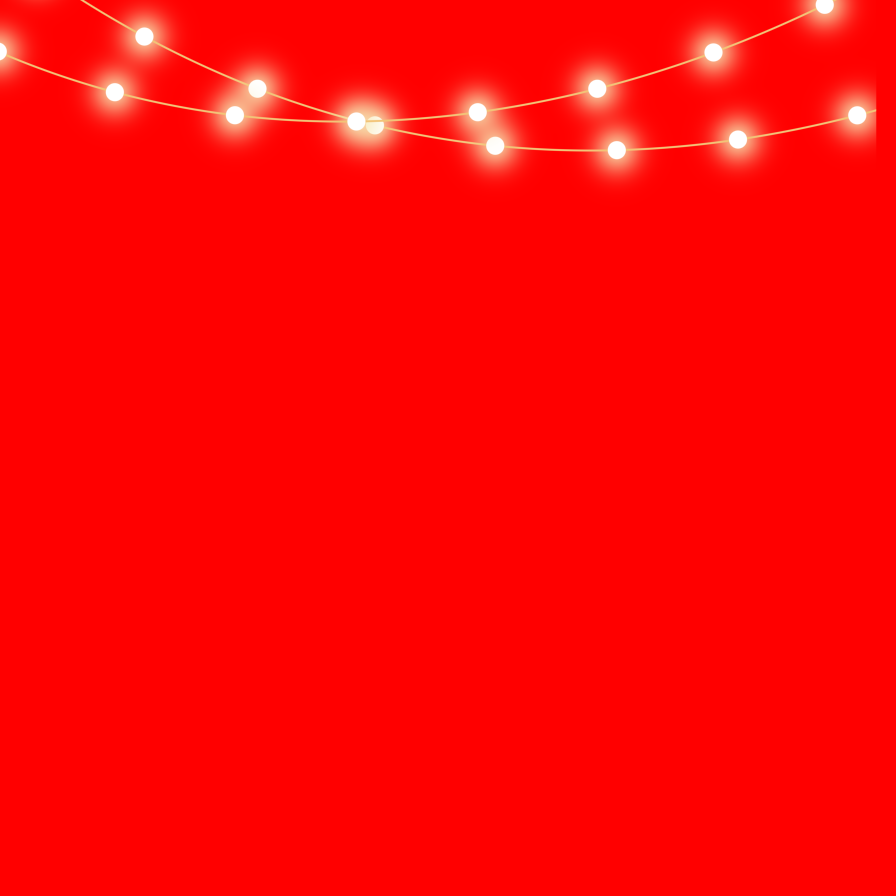
Give the GLSL for this background, as a WebGL 1 fragment shader.

```glsl
precision highp float;
// Two crossing strands of glowing round bulbs hung over a flat red backdrop.

uniform vec2 u_resolution;

const vec3 BACKDROP = vec3(1.0, 0.0, 0.0);
const vec3 WIRE_COLOR = vec3(0.95, 0.77, 0.47);
const vec3 GLOW_COLOR = vec3(0.97, 0.91, 0.70);
const vec3 BULB_COLOR = vec3(1.0);

const float WIRE_HALF_WIDTH = 0.0011;
const float BULB_RADIUS = 0.0101;
const float GLOW_RADIUS = 0.026;
const float GLOW_STRENGTH = 0.84;
const float BULB_SPACING = 0.1358;
const float SPACING_SHRINK = 0.118;   // bulbs crowd together on steep wire
const float RIGHT_END = 0.978;        // strands are cut off here

// Lowest point of each strand, and its quadratic, cubic and quartic rise.
const vec2 BACK_LOW = vec2(0.6589, 0.8320);
const vec3 BACK_RISE = vec3(0.4646, -0.0826, 0.0317);
const float BACK_START = 0.0295;
const vec2 FRONT_LOW = vec2(0.3828, 0.8643);
const vec3 FRONT_RISE = vec3(0.4746, -0.0969, 0.0979);
const float FRONT_START = 0.0150;

// Height of the wire above its lowest point.
float wireHeight(float x, vec3 rise) {
  return x * x * (rise.x + x * (rise.y + x * rise.z));
}

float wireSlope(float x, vec3 rise) {
  return x * (2.0 * rise.x + x * (3.0 * rise.y + 4.0 * x * rise.z));
}

// Smooth coverage of a shape from its signed distance.
float coverage(float dist, float pixel) {
  return 1.0 - smoothstep(-0.75 * pixel, 0.75 * pixel, dist);
}

// Bulb position, with its arc length turned into a horizontal offset.
vec2 bulbCenter(float index, float start, vec3 rise) {
  float arc = start + index * BULB_SPACING;
  float x = arc - SPACING_SHRINK * arc * arc * arc;
  return vec2(x, wireHeight(x, rise));
}

vec3 drawStrand(vec3 color, vec2 p, vec2 low, vec3 rise, float start, float pixel) {
  vec2 q = p - low;
  float bulbDist = 1.0;

  // Halos, layered so that neighbours blend softly
  for (int i = -5; i <= 5; i++) {
    float d = length(q - bulbCenter(float(i), start, rise));
    float falloff = d / GLOW_RADIUS;
    color = mix(color, GLOW_COLOR, GLOW_STRENGTH * exp(-falloff * falloff));
    bulbDist = min(bulbDist, d - BULB_RADIUS);
  }

  // Wire, with vertical distance corrected by the slope
  float slope = wireSlope(q.x, rise);
  float wireDist = abs(q.y - wireHeight(q.x, rise)) / sqrt(1.0 + slope * slope);
  color = mix(color, WIRE_COLOR, coverage(wireDist - WIRE_HALF_WIDTH, pixel));

  // Bulbs
  return mix(color, BULB_COLOR, coverage(bulbDist, pixel));
}

void main() {
  vec2 p = gl_FragCoord.xy / u_resolution;
  float pixel = 1.0 / min(u_resolution.x, u_resolution.y);

  vec3 lights = drawStrand(BACKDROP, p, BACK_LOW, BACK_RISE, BACK_START, pixel);
  lights = drawStrand(lights, p, FRONT_LOW, FRONT_RISE, FRONT_START, pixel);

  vec3 color = mix(BACKDROP, lights, coverage(p.x - RIGHT_END, pixel));
  gl_FragColor = vec4(color, 1.0);
}
```
